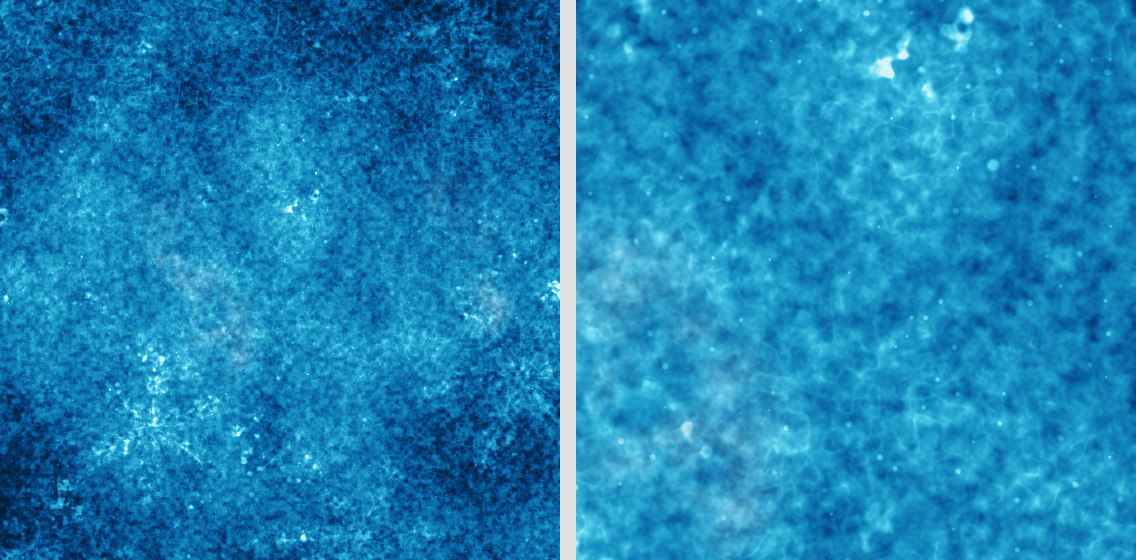
Left, the full canvas; right, a detail of the centre.
Write a Shadertoy shader that draws this texture.

```glsl
// Frosted blue ice: cloudy glow, fine crystal grain, needles, pale streaks and snowflakes.

float hash(vec2 p) {
    vec3 q = fract(vec3(p.xyx) * 0.1031);
    q += dot(q, q.yzx + 33.33);
    return fract((q.x + q.y) * q.z);
}

float noise(vec2 p) {
    vec2 i = floor(p), f = fract(p);
    f = f * f * (3.0 - 2.0 * f);
    return mix(mix(hash(i), hash(i + vec2(1, 0)), f.x),
               mix(hash(i + vec2(0, 1)), hash(i + vec2(1, 1)), f.x), f.y);
}

float fbm(vec2 p, int octaves) {
    float sum = 0.0, amp = 0.5, total = 0.0;
    for (int i = 0; i < octaves; i++) {
        sum += amp * noise(p);
        total += amp;
        amp *= 0.6;
        p = mat2(1.6, 1.2, -1.2, 1.6) * p + 17.3;
    }
    return sum / total;
}

float segmentDist(vec2 p, vec2 a, vec2 b) {
    vec2 pa = p - a, ba = b - a;
    return length(pa - ba * clamp(dot(pa, ba) / dot(ba, ba), 0.0, 1.0));
}

// Short ice needles, one per cell, each with its own direction and strength
float needles(vec2 p) {
    vec2 cell = floor(p);
    float best = 0.0;
    for (int y = -1; y <= 1; y++)
    for (int x = -1; x <= 1; x++) {
        vec2 id = cell + vec2(x, y);
        float angle = 6.2832 * hash(id + 5.1);
        vec2 centre = id + vec2(hash(id + 11.7), hash(id + 29.3));
        vec2 reach = vec2(cos(angle), sin(angle)) * (0.3 + 0.5 * hash(id + 41.9));
        float d = segmentDist(p, centre - reach, centre + reach);
        best = max(best, smoothstep(0.11, 0.0, d) * hash(id + 63.2));
    }
    return best;
}

// Round snow specks, present in a fraction of the cells
float specks(vec2 p, float share) {
    vec2 id = floor(p);
    vec2 centre = 0.3 + 0.4 * vec2(hash(id + 3.7), hash(id + 8.9));
    float radius = 0.12 + 0.18 * hash(id + 15.1);
    float d = length(fract(p) - centre);
    return step(1.0 - share, hash(id + 77.7)) * smoothstep(radius, radius * 0.4, d);
}

// Six feathered arms, folded into one sector and roughened by noise
float snowflake(vec2 p, float radius, float turn) {
    p += 0.012 * (vec2(noise(p * 60.0 + 40.0), noise(p * 60.0 + 90.0)) - 0.5);
    float r = length(p) / radius;
    float a = mod(atan(p.y, p.x) + turn + 6.2832, 1.0472) - 0.5236;
    vec2 q = r * vec2(cos(a), abs(sin(a)));
    float spine = smoothstep(0.035, 0.008, q.y);
    float barb = abs(fract((q.x - 0.577 * q.y) * 6.5) - 0.5);
    float leaf = smoothstep(0.06, -0.05, q.y - 0.42 * q.x * (1.15 - q.x));
    float barbs = smoothstep(0.28, 0.08, barb) * leaf * smoothstep(0.12, 0.4, r);
    float rays = smoothstep(0.02, 0.005, abs(q.y - 0.3 * q.x)) * smoothstep(0.5, 0.3, r);
    float fade = smoothstep(1.1, 0.75, r);
    return fade * (max(max(spine, 0.75 * barbs), 0.7 * rays) + 0.3 * leaf);
}

float blob(vec2 p, vec2 centre, vec2 size) {
    vec2 d = (p - centre) / size;
    return exp(-dot(d, d));
}

// Tone 0 is the deepest blue, tone 6 is snow white
vec3 iceColour(float tone) {
    vec3 ramp[7] = vec3[7](
        vec3(0.02, 0.23, 0.45), vec3(0.03, 0.37, 0.62), vec3(0.06, 0.49, 0.71),
        vec3(0.11, 0.60, 0.78), vec3(0.21, 0.71, 0.86), vec3(0.40, 0.85, 0.94),
        vec3(0.82, 0.96, 0.98));
    vec3 c = ramp[0] * (1.0 + 0.35 * clamp(tone, -1.5, 0.0));
    for (int i = 1; i < 7; i++)
        c = mix(c, ramp[i], clamp(tone - float(i - 1), 0.0, 1.0));
    return c;
}

void mainImage(out vec4 fragColor, in vec2 fragCoord) {
    vec2 uv = fragCoord / iResolution.xy;
    vec2 warp = vec2(fbm(uv * 7.0 + 3.0, 4), fbm(uv * 7.0 + 50.0, 4)) - 0.5;
    vec2 p = uv + 0.16 * warp;

    // Broad light and shadow
    float tone = 0.8 + 2.0 * blob(p, vec2(0.5, 0.48), vec2(0.65, 0.4));
    tone += 3.4 * (fbm(uv * vec2(6.0, 4.0) + 21.0, 4) - 0.5);
    tone -= 1.5 * blob(p, vec2(0.04, 0.1), vec2(0.2, 0.15));
    tone -= 1.4 * blob(p, vec2(0.8, 0.2), vec2(0.13, 0.09));
    tone -= 0.8 * blob(p, vec2(0.0, 0.78), vec2(0.12, 0.2));
    tone -= 0.7 * blob(p, vec2(0.97, 0.77), vec2(0.14, 0.12));
    tone += 0.9 * blob(p, vec2(0.9, 0.03), vec2(0.2, 0.08));

    // Crystal grain, filaments and needles
    float patches = fbm(uv * 18.0 + 8.0, 4);
    float grain = fbm(uv * 120.0, 3);
    float ridge = pow(1.0 - abs(2.0 * noise(uv * 95.0 + 6.0 * warp) - 1.0), 5.0);
    tone += 2.4 * (patches - 0.5) + 4.2 * (grain - 0.5);
    tone += 0.9 * (ridge - 0.25) * smoothstep(0.35, 0.65, patches);
    float frost = smoothstep(0.62, 0.85, p.y) + 0.3;
    tone += frost * (0.9 * needles(uv * 34.0) + 0.8 * needles(uv * 62.0 + 9.0) - 0.5);

    // Snowflakes, broken up by the grain
    float flakes = snowflake(uv - vec2(0.275, 0.235), 0.15, 0.1);
    flakes += 0.9 * snowflake(uv - vec2(0.93, 0.33), 0.19, 0.4);
    flakes += 0.8 * snowflake(uv - vec2(0.64, 0.04), 0.17, 0.5);
    flakes += 0.7 * snowflake(uv - vec2(0.82, 0.96), 0.13, 0.2);
    flakes += 0.5 * snowflake(uv - vec2(0.07, 0.03), 0.1, 0.0);
    tone += 1.9 * flakes * smoothstep(0.25, 0.7, 0.5 * (patches + grain));

    // Clumped white flecks and scattered snow
    float clump = smoothstep(0.52, 0.75, fbm(uv * 11.0 + 70.0, 4));
    tone += 3.2 * clump * smoothstep(0.58, 0.8, fbm(uv * 85.0 + 31.0, 2));
    tone += 1.7 * specks(uv * 110.0, 0.07) + 2.6 * specks(uv * 48.0 + 0.4, 0.015);

    // Pale hazy streaks
    float streak = min(segmentDist(p, vec2(0.3, 0.61), vec2(0.4, 0.36)),
                       segmentDist(p, vec2(0.82, 0.63), vec2(0.93, 0.38)));
    float haze = exp(-streak * streak / 0.0009) * smoothstep(0.3, 0.7, patches);
    vec3 colour = mix(iceColour(tone), vec3(0.47, 0.73, 0.84) + 0.5 * (grain - 0.5), 0.65 * haze);
    fragColor = vec4(colour, 1.0);
}
```
